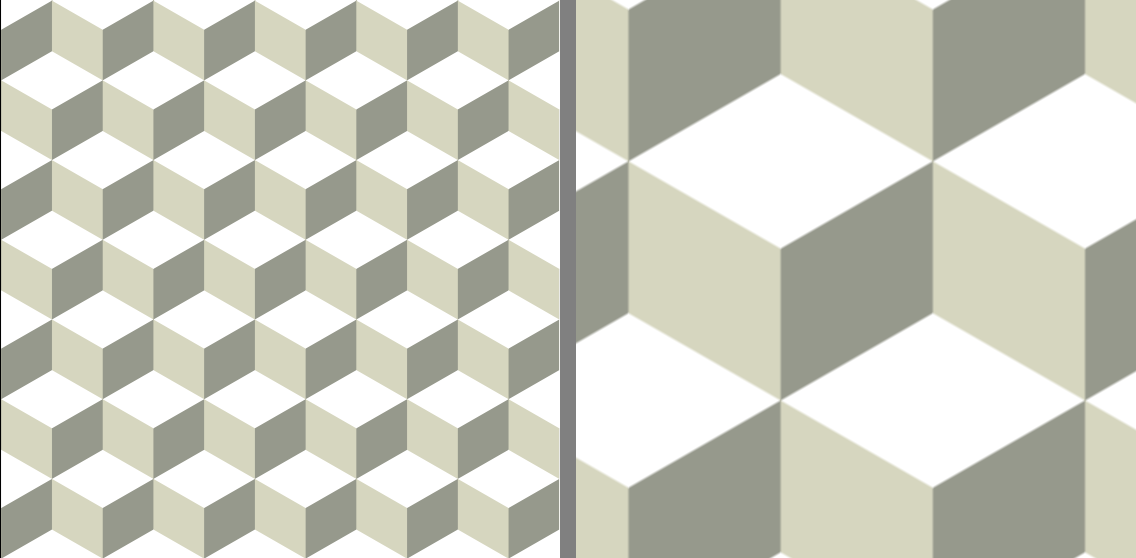
Left: the whole. Right: its middle third, enlarged.
Reproduce this pattern procedurally as a WebGL 2 fragment shader.

```glsl
#version 300 es
precision highp float;

uniform vec2 u_resolution;
out vec4 outColor;

// Colours of the three cube faces and of the border
const vec3 TOP_FACE   = vec3(1.0);
const vec3 LIGHT_FACE = vec3(0.84, 0.84, 0.75);
const vec3 DARK_FACE  = vec3(0.59, 0.60, 0.55);
const vec3 BORDER     = vec3(0.0);

// Layout, as fractions of the canvas
const float LEFT   = 0.0022;   // start of the first column
const float RIGHT  = 0.9987;   // end of the last column
const float COLUMNS = 11.0;    // half cubes across
const float ROWS    = 7.0;     // staggered cube rows down
const float BORDER_WIDTH = 0.0020;
const float SOFTNESS     = 0.0022;

// Cube proportions, in units of one row
const float TOP_OFFSET = 0.008;
const float RISE = 0.365;      // half height of the top face
const float SIDE = 1.0 - RISE; // height of a side face
const float EDGE_COS = 0.866;  // cosine of the slanted edge

// Smooth coverage from a signed distance, positive inside
float cover(float dist, float width) {
    return smoothstep(-0.5, 0.5, dist / width);
}

// Distance to a centre line that repeats every two units
float repeatDistance(float value, float center) {
    return abs(mod(value - center + 1.0, 2.0) - 1.0);
}

// Coverage of a zigzag band of side faces
float sideBand(float row, float center, float width) {
    return cover((0.5 * SIDE - repeatDistance(row, center)) * EDGE_COS, width);
}

void main() {
    vec2 p = gl_FragCoord.xy / u_resolution;
    vec2 blur = max(vec2(SOFTNESS), 1.0 / u_resolution);

    // Column and row coordinates, rows counted from the top
    float columnScale = COLUMNS / (RIGHT - LEFT);
    float column = (p.x - LEFT) * columnScale;
    float row = (1.0 - p.y) * ROWS - TOP_OFFSET;

    // Mirrored slope and alternating column parity
    float slope = RISE * repeatDistance(column, 0.0);
    float evenColumn = cover(0.5 - repeatDistance(column, 0.5), blur.x * columnScale);

    // Two staggered bands with opposite shading
    float rowBlur = blur.y * ROWS;
    float upper = sideBand(row, RISE + 0.5 * SIDE - slope, rowBlur);
    float lower = sideBand(row, 1.0 + 0.5 * SIDE + slope, rowBlur);
    vec3 color = TOP_FACE * (1.0 - upper - lower)
               + mix(LIGHT_FACE, DARK_FACE, evenColumn) * upper
               + mix(DARK_FACE, LIGHT_FACE, evenColumn) * lower;

    // Blank right margin and thin left border
    color = mix(color, TOP_FACE, cover(p.x - RIGHT, blur.x));
    color = mix(BORDER, color, cover(p.x - BORDER_WIDTH, 1.0 / u_resolution.x));

    outColor = vec4(clamp(color, 0.0, 1.0), 1.0);
}
```
